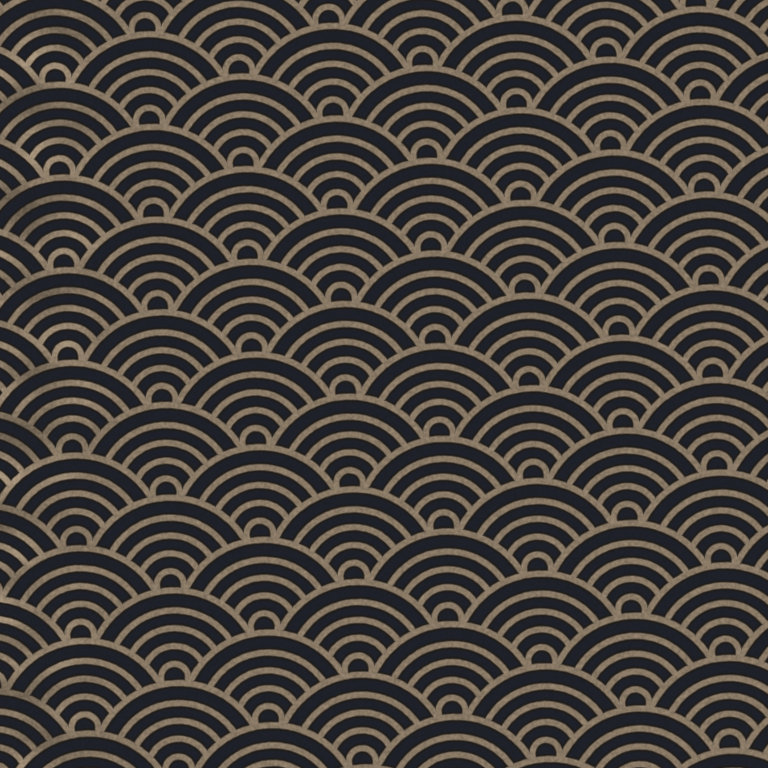
A Shadertoy shader for this pattern:

```glsl
const float PERIOD = 0.2393;       // scale spacing along a row
const float ROW_STEP = 0.0604;     // height between rows
const float TILT = 0.0455;         // rotation of the whole lattice
const vec2 ANCHOR = vec2(0.4499, 0.4909);

const float OUTER_RADIUS = 0.1133;
const float INNER_RADIUS = 0.0176;
const float RING_STEP = 0.0232;
const float HALF_STROKE = 0.0041;

const vec3 NAVY = vec3(0.118, 0.128, 0.160);
const vec3 UMBER = vec3(0.122, 0.110, 0.100);
const vec3 GOLD = vec3(0.535, 0.474, 0.397);

vec2 hashGradient(vec2 cell) {
    vec2 h = vec2(dot(cell, vec2(127.1, 311.7)), dot(cell, vec2(269.5, 183.3)));
    return 2.0 * fract(sin(h) * 43758.5) - 1.0;
}

float gradientNoise(vec2 p) {
    vec2 cell = floor(p), f = fract(p);
    vec2 u = f * f * f * (f * (f * 6.0 - 15.0) + 10.0);
    vec2 e = vec2(0.0, 1.0);
    float a = dot(hashGradient(cell), f);
    float b = dot(hashGradient(cell + e.yx), f - e.yx);
    float c = dot(hashGradient(cell + e.xy), f - e.xy);
    float d = dot(hashGradient(cell + e.yy), f - e.yy);
    return mix(mix(a, b, u.x), mix(c, d, u.x), u.y);
}

vec2 rotate(vec2 p, float angle) {
    float c = cos(angle), s = sin(angle);
    return vec2(c * p.x + s * p.y, c * p.y - s * p.x);
}

// Signed distance to the strokes of one scale: four inner rings and a rim
float ringDistance(float radius) {
    float k = clamp(round((radius - INNER_RADIUS) / RING_STEP), 0.0, 3.0);
    float inner = abs(radius - INNER_RADIUS - k * RING_STEP);
    return min(inner, abs(radius - OUTER_RADIUS)) - HALF_STROKE;
}

// Overlapping rows, back to front; each disc hides the strokes behind it
float waveDistance(vec2 p) {
    float baseRow = floor(p.y / ROW_STEP);
    float dist = 1.0;
    for (int i = 1; i >= -2; i--) {
        float row = baseRow + float(i);
        float x = p.x / PERIOD - 0.5 * mod(row, 2.0);
        vec2 local = vec2((x - round(x)) * PERIOD, p.y - row * ROW_STEP);
        float radius = length(local);
        dist = min(ringDistance(radius), max(dist, OUTER_RADIUS - radius));
    }
    return dist;
}

// Speckled metallic ink, with uneven sheen toward the left edge
vec3 goldInk(vec2 uv) {
    float grain = gradientNoise(uv * 230.0) + 0.6 * gradientNoise(uv * 110.0 + 17.0);
    float worn = smoothstep(0.2, 0.0, uv.x);
    float sheen = gradientNoise(uv * vec2(14.0, 17.0) + 5.0);
    return GOLD * (1.0 + 0.17 * grain + 0.65 * worn * sheen);
}

// Dark cloth, warmer beside the strokes
vec3 cloth(vec2 uv, float dist) {
    vec3 tone = mix(UMBER, NAVY, smoothstep(0.0015, 0.0042, dist));
    return tone * (1.0 + 0.07 * gradientNoise(uv * 190.0 + 41.0));
}

void mainImage(out vec4 fragColor, in vec2 fragCoord) {
    vec2 uv = fragCoord / iResolution.y;
    float softness = max(0.0016, 0.75 / iResolution.y);

    // Slightly ragged stroke edges
    float dist = waveDistance(rotate(uv - ANCHOR, TILT));
    dist += 0.0006 * gradientNoise(uv * 150.0 + 83.0);

    float ink = 1.0 - smoothstep(-softness, softness, dist);
    vec3 color = mix(cloth(uv, dist), goldInk(uv), ink);
    fragColor = vec4(color, 1.0);
}
```
